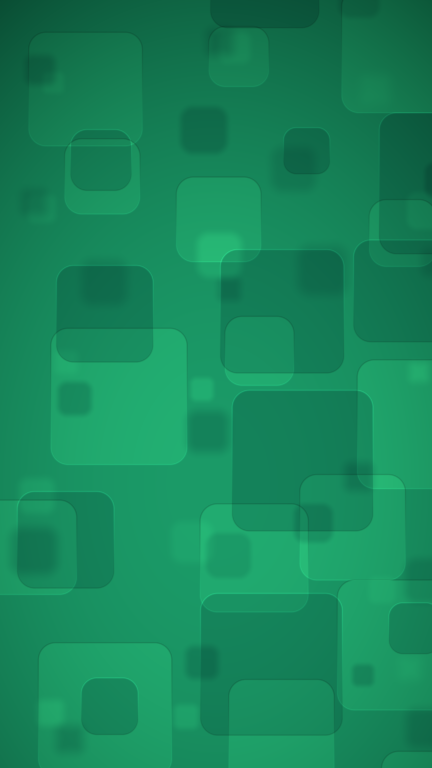
Write a WebGL 2 fragment shader that draws this background.

```glsl
#version 300 es
precision highp float;

uniform vec2 u_resolution;
out vec4 fragColor;

// Sine-free hash: three values in 0..1 from a cell and a seed
vec3 hash3(vec2 cell, float seed) {
    vec3 q = fract(vec3(cell.xyx + seed * 17.3) * vec3(0.1031, 0.1030, 0.0973));
    q += dot(q, q.yxz + 33.33);
    return fract((q.xxy + q.yzz) * q.zyx);
}

float roundedSquare(vec2 p, float halfSize, float radius) {
    vec2 q = abs(p) - halfSize + radius;
    return length(max(q, 0.0)) + min(max(q.x, q.y), 0.0) - radius;
}

// Radial glow, falling off most towards the top corners
vec3 backdrop(vec2 uv, vec3 edgeColor, vec3 glowColor) {
    float dist = length((uv - vec2(0.5, 0.37)) * vec2(0.8, 1.0));
    float glow = clamp(1.0 - pow(dist / 0.78, 2.2), 0.0, 1.0);
    return mix(edgeColor, glowColor, glow);
}

// Scatters tinted squares over a jittered grid.
// sizes: smallest and largest half size; blur: edge half width range;
// rim: brightness of the top edge line, opposite at the bottom
vec3 scatter(vec3 color, vec2 p, float cellSize, float seed, vec2 sizes,
             vec2 blur, vec3 tint, float rim, float minOpacity) {
    float pixel = 1.0 / u_resolution.x;
    vec2 home = floor(p / cellSize);
    for (int y = -1; y <= 1; y++) {
        for (int x = -1; x <= 1; x++) {
            vec2 cell = home + vec2(x, y);
            vec3 place = hash3(cell, seed);
            vec3 look = hash3(cell, seed + 5.0);
            vec2 center = (cell + 0.5 + (place.xy - 0.5) * 0.66) * cellSize;
            float halfSize = mix(sizes.x, sizes.y, place.z);
            vec2 local = p - center;
            float d = roundedSquare(local, halfSize, min(0.04, 0.55 * halfSize));

            // Fill
            float edge = max(mix(blur.x, blur.y, look.x), 0.7 * pixel);
            float cover = 1.0 - smoothstep(-edge, edge, d);
            float opacity = mix(minOpacity, 1.0, look.y);
            color *= mix(vec3(1.0), tint, cover * opacity);

            // Thin bevel line
            float line = 1.0 - smoothstep(0.0, max(0.0032, pixel), abs(d));
            float facing = clamp(local.y / halfSize + 0.25, -1.0, 1.0);
            color *= 1.0 + rim * line * facing;
        }
    }
    return color;
}

void main() {
    vec2 uv = gl_FragCoord.xy / u_resolution;
    vec2 p = gl_FragCoord.xy / u_resolution.x;

    vec3 edgeGreen = vec3(0.03, 0.27, 0.18);
    vec3 glowGreen = vec3(0.105, 0.605, 0.405);
    vec3 lighten = vec3(1.28, 1.14, 1.11);
    vec3 darken = vec3(0.74, 0.84, 0.87);
    vec2 crisp = vec2(0.0015);

    vec3 color = backdrop(uv, edgeGreen, glowGreen);

    // Out-of-focus squares
    color = scatter(color, p, 0.31, 3.0, vec2(0.024, 0.058),
                    vec2(0.008, 0.022), darken, 0.0, 0.6);
    color = scatter(color, p, 0.35, 11.0, vec2(0.012, 0.055),
                    vec2(0.008, 0.024), lighten, 0.0, 0.35);

    // Sharp squares with bevelled edges
    color = scatter(color, p, 0.36, 23.0, vec2(0.045, 0.16),
                    crisp, lighten, -0.13, 0.75);
    color = scatter(color, p, 0.41, 37.0, vec2(0.052, 0.165),
                    crisp, darken, 0.15, 0.75);

    fragColor = vec4(color, 1.0);
}
```
